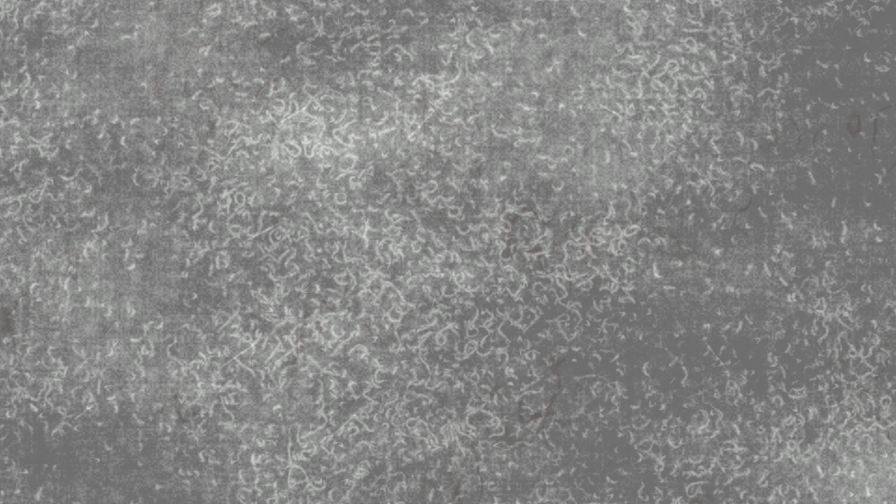
A WebGL 1 fragment shader for this texture:

```glsl
precision highp float;
// Weathered grey plaster covered with pale, worm-like flecks, soft clouds and fine grain.
uniform vec2 u_resolution;

const vec3 TINT = vec3(0.995, 1.005, 0.995);
const vec3 STAIN_LOSS = vec3(0.030, 0.055, 0.050);
const float BASE_TONE = 0.486;
const float FLOOR_TONE = 0.425;
const float CLOUD_GAIN = 0.34;
const float FLECK_GAIN = 0.185;
const float MOTTLE_GAIN = 0.075;
const float GRAIN_GAIN = 0.115;
const float WEAVE_GAIN = 0.045;
const float SCRATCH_GAIN = 0.13;
const float FLECK_WIDTH = 0.0041;
const float WORM_WIDTH = 0.0037;
const float WORM_SCALE = 33.0;
const vec2 SWIRL_CENTRE = vec2(0.94, 0.33);

vec2 hash2(vec2 p) {
  vec3 q = fract(p.xyx * vec3(0.1031, 0.1030, 0.0973));
  q += dot(q, q.yzx + 33.33);
  return fract((q.xx + q.yz) * q.zy);
}

float valueNoise(vec2 p) {
  vec2 i = floor(p), f = fract(p);
  f = f * f * (3.0 - 2.0 * f);
  return mix(mix(hash2(i).x, hash2(i + vec2(1.0, 0.0)).x, f.x),
             mix(hash2(i + vec2(0.0, 1.0)).x, hash2(i + 1.0).x, f.x), f.y);
}

float slope(vec2 i, vec2 f, vec2 corner) {
  return dot(hash2(i + corner) * 2.0 - 1.0, f - corner);
}

float gradientNoise(vec2 p) {
  vec2 i = floor(p), f = fract(p);
  vec2 u = f * f * f * (f * (f * 6.0 - 15.0) + 10.0);
  return mix(mix(slope(i, f, vec2(0.0)), slope(i, f, vec2(1.0, 0.0)), u.x),
             mix(slope(i, f, vec2(0.0, 1.0)), slope(i, f, vec2(1.0)), u.x), u.y);
}

float fbm(vec2 p) {
  float sum = 0.0, gain = 0.53;
  for (int i = 0; i < 4; i++) {
    sum += gain * valueNoise(p);
    p = mat2(1.6, 1.2, -1.2, 1.6) * p + 17.3;
    gain *= 0.5;
  }
  return sum;
}

// Short, slightly bent dashes, loosely following arcs around the swirl centre.
float flecks(vec2 p, float size, float seed, float density) {
  vec2 cell = floor(p / size);
  float sum = 0.0;
  for (int j = -1; j <= 1; j++) {
    for (int i = -1; i <= 1; i++) {
      vec2 id = cell + vec2(float(i), float(j));
      vec2 place = hash2(id + seed), shape = hash2(id + seed + 71.0);
      vec2 kind = hash2(id + seed + 143.0);
      vec2 centre = (id + place) * size;
      vec2 arm = centre - SWIRL_CENTRE;
      float spread = mix(4.5, 1.3, smoothstep(0.2, 0.7, length(arm)));
      float angle = atan(arm.x, -arm.y) + (shape.x - 0.5) * spread;
      float c = cos(angle), s = sin(angle);
      vec2 d = mat2(c, -s, s, c) * (p - centre);
      float halfLength = size * mix(0.05, 0.42, shape.y * shape.y);
      d.y += (kind.y - 0.5) * 0.9 * d.x * d.x / halfLength;
      d.x = max(abs(d.x) - halfLength, 0.0);
      float present = smoothstep(kind.x - 0.06, kind.x + 0.06, density);
      float glow = exp(-dot(d, d) / (FLECK_WIDTH * FLECK_WIDTH));
      sum = max(sum, glow * present * mix(0.5, 1.15, place.y));
    }
  }
  return sum;
}

// Broken contour lines of a noise field, of even width.
float worms(vec2 p) {
  vec2 q = p * WORM_SCALE, e = vec2(0.04, 0.0);
  float n = gradientNoise(q);
  vec2 g = vec2(gradientNoise(q + e) - n, gradientNoise(q + e.yx) - n) / e.x;
  float d = n / (max(length(g), 0.35) * WORM_SCALE * WORM_WIDTH);
  return exp(-d * d) * smoothstep(0.40, 0.62, valueNoise(q * 1.3 + 57.0));
}

// A few long faint diagonal scratches.
float scratches(vec2 p) {
  float sum = 0.0;
  for (int i = 0; i < 8; i++) {
    vec2 r = hash2(vec2(float(i) + 5.0, 23.0)), k = hash2(vec2(float(i) + 9.0, 61.0));
    float angle = mix(0.45, 0.95, k.x) * (r.x < 0.5 ? 1.0 : -1.0);
    vec2 axis = vec2(cos(angle), sin(angle));
    vec2 d = p - r * vec2(u_resolution.x / u_resolution.y, 1.0);
    float along = abs(dot(d, axis)), across = dot(d, vec2(-axis.y, axis.x)) / 0.0025;
    sum = max(sum, exp(-across * across) * (1.0 - smoothstep(0.02, 0.03 + 0.05 * k.y, along)));
  }
  return sum;
}

void main() {
  vec2 p = gl_FragCoord.xy / u_resolution.y;
  vec2 fromCentre = (p - SWIRL_CENTRE) / vec2(0.62, 0.60);
  float heart = exp(-dot(fromCentre, fromCentre));

  // Large clouds, smeared sideways, and patchy fleck density
  float cloud = fbm(p * vec2(1.9, 4.4) + 3.7) - 0.5 + 0.10 * (heart - 0.4);
  float patchy = fbm(p * vec2(3.6, 4.6) + 31.0) - 0.5;
  float density = clamp(0.36 + 0.42 * heart + 1.5 * patchy, 0.06, 0.95);

  // Pale relief
  float relief = max(flecks(p, 0.024, 11.0, density), flecks(p + 0.37, 0.029, 211.0, density));
  relief = max(relief, worms(p) * smoothstep(0.25, 0.70, density) * 0.95);

  // Mottling, grain, thread marks and reddish dark veins
  float mottle = gradientNoise(p * 42.0 + 5.0) + gradientNoise(p * 19.0 + 40.0);
  float grain = valueNoise(p * 270.0) + 0.5 * valueNoise(p * 130.0 + 9.0) - 0.75;
  float weave = valueNoise(p * vec2(190.0, 9.0)) + valueNoise(p * vec2(11.0, 170.0)) - 1.0;
  float vein = 1.0 - smoothstep(0.0, 0.07, abs(gradientNoise(p * vec2(19.0, 12.0) + 80.0)));
  float stain = vein * smoothstep(0.56, 0.76, fbm(p * 5.5 + 66.0));

  float tone = BASE_TONE + CLOUD_GAIN * cloud + FLECK_GAIN * relief + MOTTLE_GAIN * mottle
             + GRAIN_GAIN * grain + WEAVE_GAIN * weave + SCRATCH_GAIN * scratches(p);

  // Shadows settle softly on the floor tone
  float lift = tone - FLOOR_TONE;
  tone = FLOOR_TONE + 0.5 * (lift + sqrt(lift * lift + 0.0012));
  gl_FragColor = vec4(tone * TINT - STAIN_LOSS * stain, 1.0);
}
```
